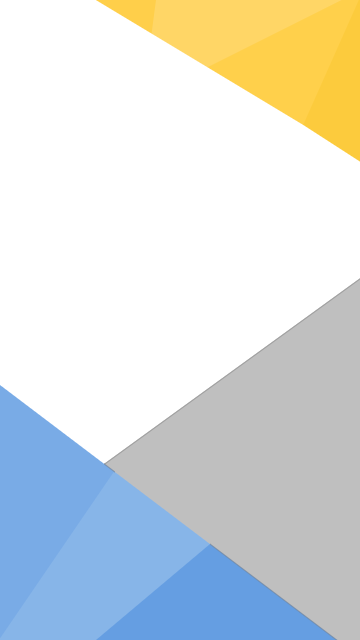
This background is drawn by a WebGL 2 fragment shader. Its source:

```glsl
#version 300 es
precision highp float;
// Flat folded-paper background: a yellow corner, a grey wedge and a blue corner
// on white. Each facet is a half plane given by the signed distance to a line,
// painted back to front on a 9 x 16 grid with its origin at the lower left.
uniform vec2 u_resolution;
out vec4 fragColor;

// Signed distance to the line a-b, positive on the left when going from a to b
float side(vec2 p, vec2 a, vec2 b) {
    vec2 d = normalize(b - a), q = p - a;
    return d.x * q.y - d.y * q.x;
}

// Smooth coverage of the region where the distance is positive
float cover(float dist) {
    return clamp(dist * u_resolution.y / 16.0 + 0.5, 0.0, 1.0);
}

// Soft thin stroke along a line
float stroke(float dist, float halfWidth) {
    return 1.0 - smoothstep(0.0, 2.0 * halfWidth, abs(dist));
}

vec3 yellowFacets(vec2 p) {
    vec3 c = vec3(1.0, 0.81, 0.29);
    c = mix(c, vec3(1.0, 0.84, 0.40), cover(side(p, vec2(3.9, 16.0), vec2(3.79, 15.17))));
    c = mix(c, vec3(1.0, 0.815, 0.295), cover(side(p, vec2(8.54, 16.0), vec2(5.21, 14.33))));
    return mix(c, vec3(0.99, 0.797, 0.24), cover(side(p, vec2(8.97, 16.0), vec2(7.58, 12.88))));
}

vec3 blueFacets(vec2 p) {
    vec3 c = vec3(0.473, 0.67, 0.902);
    c = mix(c, vec3(0.53, 0.71, 0.91), cover(side(p, vec2(2.85, 4.21), vec2(0.0, 0.04))));
    return mix(c, vec3(0.396, 0.62, 0.886), cover(side(p, vec2(5.25, 2.4), vec2(2.4, 0.0))));
}

void main() {
    vec2 p = gl_FragCoord.xy / u_resolution * vec2(9.0, 16.0);
    vec3 color = vec3(1.0);

    // Yellow corner, its lower edge bending slightly near the right
    float yellowEdge = max(side(p, vec2(2.396, 16.0), vec2(7.583, 12.875)),
                           side(p, vec2(7.583, 12.875), vec2(9.0, 11.96)));
    color = mix(color, yellowFacets(p), cover(yellowEdge));

    // Grey wedge with a darker rim
    float greyEdge = side(p, vec2(9.0, 9.04), vec2(2.625, 4.417));
    color = mix(color, vec3(0.75), cover(greyEdge));
    color = mix(color, vec3(0.6), 0.8 * stroke(greyEdge - 0.01, 0.015));

    // Blue corner, with a fine shadow at the tip and the lower end of its edge
    float blueEdge = side(p, vec2(8.417, 0.0), vec2(0.0, 6.375));
    color = mix(color, blueFacets(p), cover(blueEdge));
    float shaded = step(5.25, p.x) + step(2.6, p.x) * step(p.x, 2.88);
    color = mix(color, vec3(0.42, 0.5, 0.6), 0.6 * shaded * stroke(blueEdge, 0.015));

    fragColor = vec4(color, 1.0);
}
```
